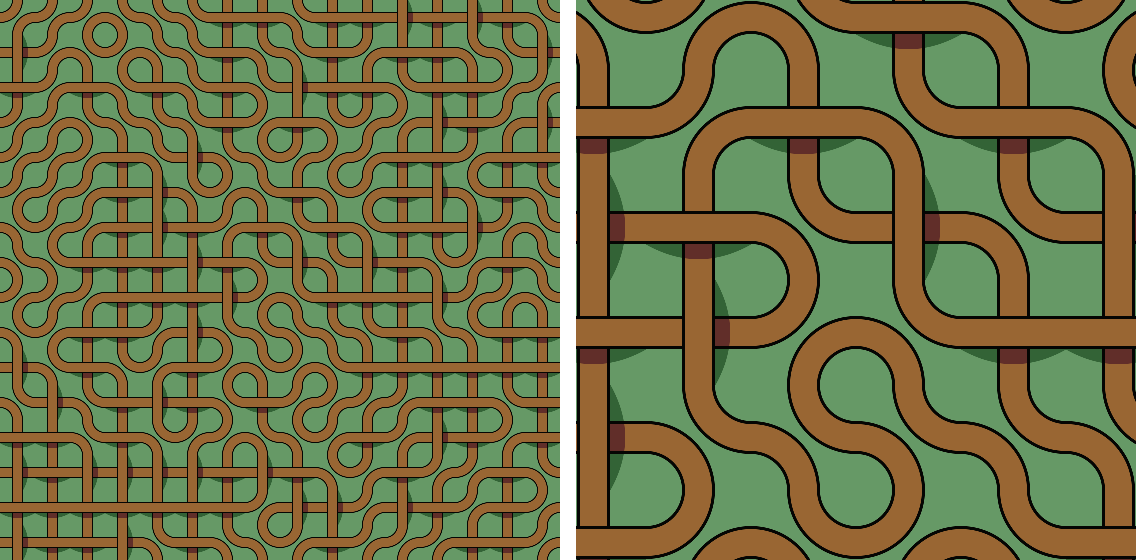
Left, the full canvas; right, a detail of the centre.
Give the GLSL for this pattern, as a WebGL 2 fragment shader.

```glsl
#version 300 es
precision highp float;

// Tangled pipes on a green ground: a 16 by 16 grid of Truchet tiles.
// Each tile holds either two quarter-circle bends or a straight crossing, where
// the upper pipe casts a bulging shadow. Smooth noise gathers tiles of one kind.

uniform vec2 u_resolution;
out vec4 fragColor;

const vec3 GROUND       = vec3(0.40, 0.60, 0.40);
const vec3 GROUND_SHADE = vec3(0.20, 0.39, 0.21);
const vec3 PIPE         = vec3(0.60, 0.40, 0.20);
const vec3 PIPE_SHADE   = vec3(0.38, 0.18, 0.16);
const vec3 OUTLINE      = vec3(0.02, 0.02, 0.01);

float hash(vec2 cell) {
    vec3 h = fract(cell.xyx * vec3(0.1031, 0.1030, 0.0973));
    h += dot(h, h.yzx + 33.33);
    return fract((h.x + h.y) * h.z);
}

float noise(vec2 p) {
    vec2 i = floor(p), f = smoothstep(0.0, 1.0, fract(p));
    float low = mix(hash(i), hash(i + vec2(1, 0)), f.x);
    float high = mix(hash(i + vec2(0, 1)), hash(i + 1.0), f.x);
    return mix(low, high, f.y);
}

// Random value of a tile, drawn towards those of its neighbours
float clustered(vec2 tile, float seed) {
    return hash(tile + seed) + 1.2 * (noise(tile / 4.0 + seed + 50.0) - 0.5);
}

// Antialiased coverage of the region where inside > 0
float cover(float inside, float soft) {
    return clamp(inside / soft + 0.5, 0.0, 1.0);
}

// Lays an outlined pipe over a colour, given the distance to its centre line
vec3 drawPipe(vec3 below, float dist, vec3 fill, float soft) {
    vec3 color = mix(below, OUTLINE, cover(0.157 - dist, soft));
    return mix(color, fill, cover(0.128 - dist, soft));
}

// Two bends around opposite corners of the tile
vec3 drawBends(vec2 p, float soft) {
    float a = abs(length(p - 0.5) - 0.5);
    float b = abs(length(p + 0.5) - 0.5);
    return drawPipe(GROUND, min(a, b), PIPE, soft);
}

// Upper pipe runs along q.x; its shadow falls towards positive q.y
vec3 drawCrossing(vec2 q, float soft) {
    float reach = 0.302 - 0.56 * q.x * q.x;
    float shadow = step(0.0, q.y) * cover(reach - q.y, soft);
    vec3 color = mix(GROUND, GROUND_SHADE, shadow);
    color = drawPipe(color, abs(q.x), mix(PIPE, PIPE_SHADE, shadow), soft);
    return drawPipe(color, abs(q.y), PIPE, soft);
}

void main() {
    float scale = 16.0 / min(u_resolution.x, u_resolution.y);
    float soft = 0.5 * scale;
    vec2 grid = gl_FragCoord.xy * scale;
    vec2 tile = floor(grid), p = fract(grid) - 0.5;

    vec3 color;
    if (clustered(tile, 7.0) < 0.6) {
        bool levelOnTop = hash(tile + 91.0) < 0.68;
        color = drawCrossing(levelOnTop ? vec2(p.x, -p.y) : p.yx, soft);
    } else {
        bool falling = clustered(tile, 23.0) < 0.55;
        color = drawBends(falling ? p : vec2(-p.x, p.y), soft);
    }
    fragColor = vec4(color, 1.0);
}
```
